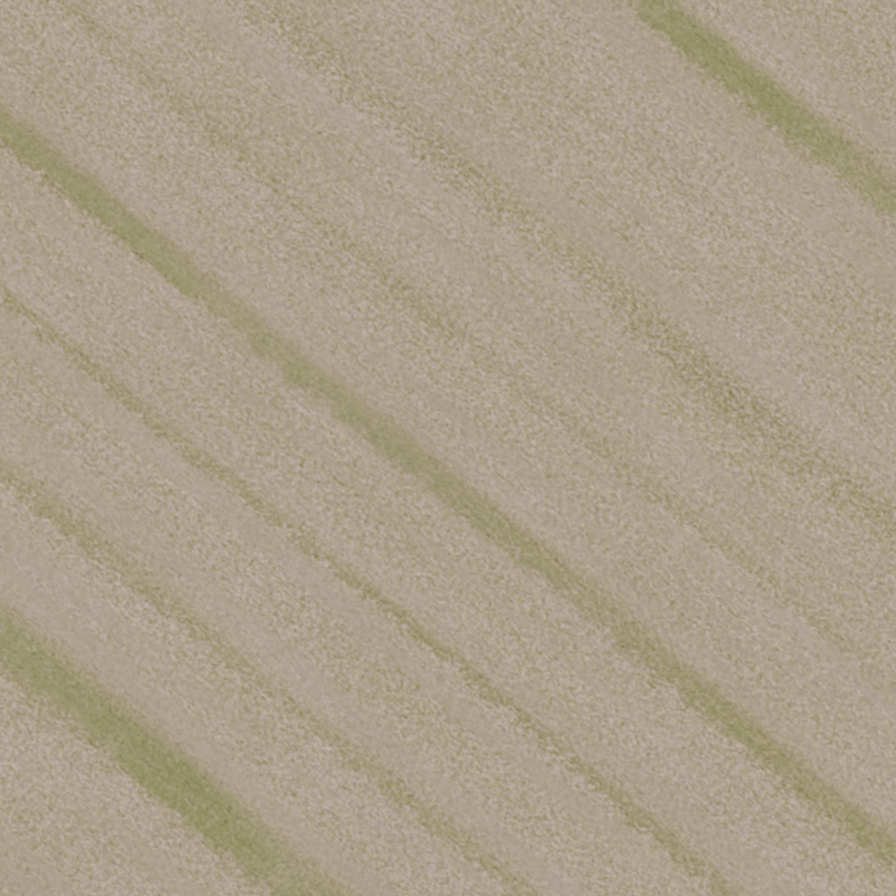
This texture is drawn by a WebGL 2 fragment shader. Its source:

```glsl
#version 300 es
precision highp float;
// Dry grainy ground with slanting smooth lanes and faded green strips.

uniform vec2 u_resolution;
out vec4 fragColor;

const float SLOPE_ANGLE = 0.69;
const int STRIP_COUNT = 8;

const vec3 PALE  = vec3(0.700, 0.650, 0.594);
const vec3 STRAW = vec3(0.605, 0.560, 0.425);
const vec3 LANE  = vec3(0.668, 0.625, 0.568);
const vec3 GREEN = vec3(0.580, 0.562, 0.400);

// Per strip: half width, green amount, straw amount
const vec3 STRIPS[STRIP_COUNT] = vec3[STRIP_COUNT](
    vec3(0.035, 0.84, 0.00), vec3(0.013, 0.34, 0.08),
    vec3(0.009, 0.38, 0.22), vec3(0.020, 0.62, 0.22),
    vec3(0.012, 0.18, 0.10), vec3(0.026, 0.00, 0.26),
    vec3(0.009, 0.03, 0.08), vec3(0.025, 0.82, 0.00));

// Integer hash giving a unit gradient for a lattice cell
vec2 cellGradient(vec2 cell) {
    uvec2 q = uvec2(ivec2(cell) + 4096);
    uint h = q.x * 1597334677u ^ q.y * 3812015801u;
    h = (h ^ (h >> 15)) * 2246822519u;
    h ^= h >> 13;
    float angle = float(h & 65535u) / 65536.0 * 6.28319;
    return vec2(cos(angle), sin(angle));
}

float gradientNoise(vec2 p) {
    vec2 cell = floor(p), f = p - cell;
    vec2 w = f * f * f * (f * (f * 6.0 - 15.0) + 10.0);
    float a = dot(cellGradient(cell), f);
    float b = dot(cellGradient(cell + vec2(1, 0)), f - vec2(1, 0));
    float c = dot(cellGradient(cell + vec2(0, 1)), f - vec2(0, 1));
    float d = dot(cellGradient(cell + vec2(1, 1)), f - vec2(1, 1));
    return mix(mix(a, b, w.x), mix(c, d, w.x), w.y);
}

// Flat-topped profile with soft flanks
float softBand(float offset, float halfWidth) {
    return 1.0 - smoothstep(halfWidth * 0.3, halfWidth * 1.3, abs(offset));
}

float stripCentre(float index) {
    return 0.225 + 0.1435 * index + 0.014 * sin(3.14159 * index / 7.0);
}

// Sums green (x), straw (y) and smooth lane (z) cover over all strips
vec3 stripCover(vec2 p, float raggedness) {
    vec3 cover = vec3(0.0);
    for (int i = 0; i < STRIP_COUNT; i++) {
        float k = float(i);
        vec3 strip = STRIPS[i];
        float bend = 0.012 * gradientNoise(vec2(p.x * 2.2, k * 7.3 + 0.4));
        float offset = p.y - stripCentre(k) + bend;
        float patchy = 1.0 + 0.6 * gradientNoise(vec2(p.x * 6.0, k * 5.7 + 0.3));
        float core = softBand(offset + raggedness, strip.x);
        float side = i == STRIP_COUNT - 1 ? -1.0 : 1.0;
        float lane = softBand(offset - side * (strip.x + 0.014), 0.015);
        cover += vec3(core * strip.yz * patchy, lane * strip.y);
    }
    return clamp(cover, 0.0, 1.0);
}

// Fine crumbs of two sizes, slightly drawn out along the slope
float crumbs(vec2 p, float seed) {
    return gradientNoise(p * vec2(135.0, 190.0) + seed)
         + 0.9 * gradientNoise(p * vec2(225.0, 265.0) + seed + 17.3);
}

void main() {
    vec2 uv = gl_FragCoord.xy / u_resolution;
    float c = cos(SLOPE_ANGLE), s = sin(SLOPE_ANGLE);
    // x runs down the slope, y across the strips
    vec2 p = vec2(c * uv.x - s * uv.y, s * uv.x + c * uv.y);

    // Long streaks
    float wide = gradientNoise(p * vec2(1.1, 24.0) + 3.7);
    float fine = gradientNoise(p * vec2(1.8, 78.0) + 9.1);
    float hair = gradientNoise(p * vec2(4.0, 170.0) + 5.3);
    float cloud = gradientNoise(p * vec2(6.0, 15.0) + 21.5);
    float clump = gradientNoise(p * vec2(38.0, 62.0) + 11.9);

    // Grain in colour and in light, and sparse dark specks
    float grain = crumbs(p, 0.0);
    float light = crumbs(p, 71.4);
    float speck = smoothstep(0.25, 0.55, gradientNoise(p * vec2(115.0, 150.0) + 43.9));

    vec3 cover = stripCover(p, 0.012 * clump + 0.005 * grain);
    float smoothLane = smoothstep(0.08, 0.36, wide + 0.6 * fine + 0.15 * clump);
    smoothLane = clamp(0.6 * smoothLane + 0.6 * cover.z, 0.0, 0.8);
    float rough = 1.0 - 0.6 * smoothLane;

    // Ground tone from pale crust to straw
    float tone = 0.20 + 0.22 * cloud + 0.24 * fine + 0.18 * hair + 0.22 * clump;
    tone += rough * (0.62 * grain + 0.50 * speck) + cover.y * (1.0 + grain);
    vec3 colour = mix(PALE, STRAW, clamp(tone, -0.15, 1.3));
    colour = mix(colour, LANE, 0.55 * smoothLane);

    // Green growth, thinned by the grain
    float growth = cover.x * (0.95 + 0.35 * grain + 0.35 * clump);
    vec3 leaf = GREEN - 0.05 * speck;
    colour = mix(colour, leaf, clamp(growth, 0.0, 1.0));

    // Small relief over everything
    colour += 0.046 * rough * light + 0.022 * hair + 0.015 * fine;

    fragColor = vec4(colour, 1.0);
}
```
